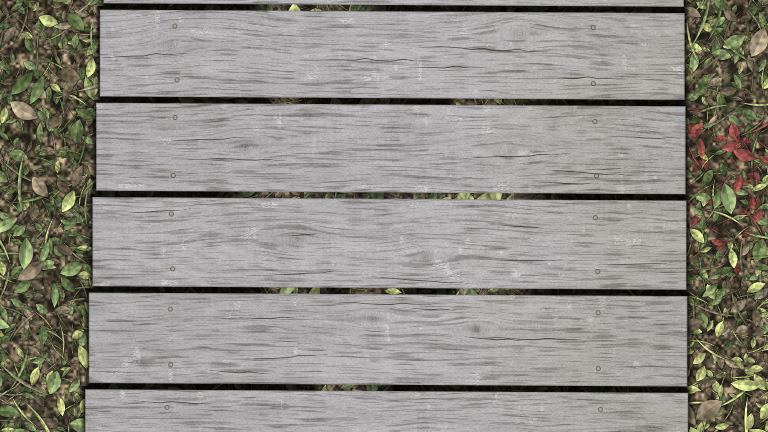
Reproduce this texture procedurally as a Shadertoy shader.

```glsl
// Weathered grey boardwalk planks with dark gaps, screws and undergrowth on both sides.
#define ROWS_PER_HEIGHT 4.435
#define ROW_SQUEEZE 0.131
#define FIRST_GAP_Y 0.102
#define GAP_WIDTH 0.0145
#define SCREW_RADIUS 0.0045
#define CRACKS 7
#define LEAF_LAYERS 8
#define WOOD_LIGHT vec3(0.75, 0.74, 0.75)
#define WOOD_DARK vec3(0.33, 0.315, 0.30)
#define SOIL vec3(0.17, 0.15, 0.12)
#define LITTER vec3(0.40, 0.35, 0.28)

float hash(vec2 p) {
  return fract(sin(dot(p, vec2(127.1, 311.7))) * 43758.5);
}

float noise(vec2 p) {
  vec2 i = floor(p), f = fract(p);
  f = f * f * (3.0 - 2.0 * f);
  return mix(mix(hash(i), hash(i + vec2(1, 0)), f.x),
             mix(hash(i + vec2(0, 1)), hash(i + 1.0), f.x), f.y);
}

// Smooth coverage of a signed distance in canvas heights
float cover(float d) {
  return clamp(0.5 - d * iResolution.y, 0.0, 1.0);
}

// Green and straw everywhere, red and yellow mostly on the right and in the gaps
vec3 leafColor(vec2 p, float pick, float tone) {
  float right = step(1.5, p.x), inner = step(0.3, p.x) - right;
  float red = right * 0.4 * exp(-pow(abs(p.y - 0.58) / 0.13, 2.0));
  float yellow = 0.13 + 0.25 * inner + right * 0.45 * smoothstep(0.36, 0.12, p.y);
  vec3 c = mix(vec3(0.33, 0.40, 0.24), vec3(0.60, 0.67, 0.46), tone);
  c = mix(c, mix(LITTER, vec3(0.68, 0.62, 0.52), tone), step(0.66, pick));
  c = mix(c, vec3(0.78, 0.81, 0.53), step(pick, yellow));
  return mix(c, vec3(0.60, 0.32, 0.30), step(1.0 - red, pick));
}

// Soil below layers of scattered leaves and grass blades
vec3 undergrowth(vec2 p) {
  vec3 c = mix(SOIL * 0.7, LITTER * 1.4, noise(p * 60.0) * noise(p * 150.0) * 2.0);
  for (int layer = 0; layer < LEAF_LAYERS; layer++) {
    float depth = float(layer) / float(LEAF_LAYERS - 1);
    float scale = mix(38.0, 13.0, depth), shift = float(layer) * 17.3;
    vec2 q = p * scale + shift;
    for (int k = 0; k < 9; k++) {
      vec2 cell = floor(q) + vec2(k % 3 - 1, k / 3 - 1);
      if (hash(cell + 0.5) > mix(0.6, 0.3, depth)) continue;
      vec2 center = cell + vec2(hash(cell + 1.3), hash(cell + 2.9));
      float angle = 6.2832 * hash(cell + 5.2), shape = hash(cell + 8.1);
      vec2 axis = vec2(cos(angle), sin(angle)), d = q - center;
      d = vec2(dot(d, axis), dot(d, vec2(-axis.y, axis.x)));
      d.y += 0.15 * d.x * d.x;
      float blade = step(0.6, shape);
      float along = d.x / mix(0.48, 0.9, blade);
      float width = mix(0.14 + 0.22 * shape, 0.045, blade);
      float edge = abs(d.y) - width * (1.0 - along * along);
      vec3 leaf = leafColor((center - shift) / scale, hash(cell + 3.7), hash(cell + 6.6));
      leaf *= 0.72 + 0.2 * along + 0.1 * sign(d.y) + 0.45 * noise(q * 9.0);
      c *= 1.0 - 0.28 * (1.0 - smoothstep(0.0, 0.1, edge));
      c = mix(c, leaf * mix(0.8, 1.1, depth), cover(edge / scale));
    }
  }
  return c;
}

// Grey wood: p.x runs along the plank, p.y is measured from its middle
vec3 wood(vec2 p, float row) {
  float seed = row * 13.7 + 40.0, knots = 0.0;
  float v = p.y + 0.025 * (noise(vec2(p.x * 4.0 + seed, p.y * 11.0)) - 0.5);
  for (int i = 0; i < 2; i++) {
    vec2 key = vec2(seed, float(i) * 4.1);
    vec2 d = p - vec2(mix(0.3, 1.5, hash(key)), 0.13 * hash(key + 2.0) - 0.065);
    v -= 0.75 * d.y * exp(-225.0 * d.x * d.x - 900.0 * d.y * d.y);
    knots += exp(-dot(d, d) * 5000.0) * (0.6 + 0.4 * sin(length(d) * 1100.0));
  }
  // Growth rings, short dark fibres and worn patches
  float rings = 0.5 + 0.5 * sin(75.0 * noise(vec2(p.x * 1.6, v * 15.0) + seed));
  float fibre = noise(vec2(p.x * 15.0 + seed, v * 260.0));
  float thread = noise(vec2(p.x * 30.0 - seed, v * 410.0));
  float streak = noise(vec2(p.x * 4.0 + seed, v * 110.0));
  float grit = hash(floor(vec2(p.x * 260.0, v * 420.0)) + seed);
  float wear = mix(noise(p * vec2(3.5, 9.0) + seed), noise(p * vec2(20, 45) + seed), 0.6);
  float tone = 0.63 + 0.13 * wear + 0.15 * grit + 0.12 * streak + 0.05 * hash(vec2(seed));
  tone -= 0.30 * smoothstep(0.62, 0.88, fibre) + 0.20 * smoothstep(0.6, 0.9, thread);
  tone += 0.06 * exp(-6.0 * (p.x - 1.0) * (p.x - 1.0)) - 0.07 * rings * rings - 0.25 * knots;
  vec3 c = mix(WOOD_DARK, WOOD_LIGHT, tone);
  // Algae tint and a few pale scuffs
  float algae = noise(p * vec2(6, 14) + seed * 2.0) * smoothstep(0.9, 1.6, p.x);
  c *= mix(vec3(1), vec3(0.96, 0.97, 0.90), algae);
  c += 0.10 * smoothstep(0.86, 0.95, noise(p * 38.0 + seed)) * grit;
  // Tapered drying cracks
  for (int i = 0; i < CRACKS; i++) {
    vec2 key = vec2(seed + 5.0, float(i) * 2.3);
    vec2 d = p - vec2(mix(0.25, 1.55, hash(key)), 0.18 * hash(key + 1.0) - 0.09);
    float along = d.x / mix(0.03, 0.12, hash(key + 3.0));
    d.y += d.x * 0.14 * (hash(key + 4.0) - 0.5) + 0.005 * noise(vec2(d.x * 35.0, seed));
    c = mix(c, SOIL, 0.75 * cover(abs(d.y) - 0.001 * (1.0 - along * along)));
  }
  // Two screws near each end
  float side = step(0.9, p.x);
  vec2 screw = vec2(mix(0.392 + 0.005 * row, 1.385 - 0.004 * row, side), 0.065 * sign(p.y));
  float r = length(p - screw - 0.008 * hash(vec2(seed + side, sign(p.y))) + 0.004);
  c = mix(c, SOIL, 0.5 * cover(r - SCREW_RADIUS * 1.3));
  return mix(c, vec3(0.70, 0.64, 0.56), cover(r - SCREW_RADIUS * 0.8));
}

void mainImage(out vec4 fragColor, in vec2 fragCoord) {
  vec2 uv = fragCoord / iResolution.y;
  // Rows shrink slightly towards the top
  float up = uv.y + 0.006 * (uv.x - 0.9) - FIRST_GAP_Y;
  float rows = up * (ROWS_PER_HEIGHT + ROW_SQUEEZE * up), row = floor(rows);
  float pitch = 1.0 / (ROWS_PER_HEIGHT + 2.0 * ROW_SQUEEZE * up);
  vec2 p = vec2(uv.x, (fract(rows) - 0.5) * pitch);
  float ends = max(0.2055 + 0.0085 * row - uv.x, uv.x - 1.591 + 0.002 * row);
  float edge = max(ends, abs(p.y) - 0.5 * (pitch - GAP_WIDTH));
  // Gaps are dark, with some leaves showing around the middle
  float middle = smoothstep(0.5, 0.65, uv.x) * (1.0 - smoothstep(1.1, 1.3, uv.x));
  float patches = noise(vec2(uv.x * 9.0, floor(rows + 0.5) * 3.0));
  float lit = 0.15 + 0.7 * middle * smoothstep(0.35, 0.6, patches);
  vec3 color = vec3(0);
  if (edge > -0.01) color = undergrowth(uv) * mix(lit, 1.0, smoothstep(-0.004, 0.015, ends));
  vec3 board = wood(p, row) * mix(0.82, 1.0, smoothstep(0.0, 0.004, -edge));
  fragColor = vec4(clamp(mix(color, board, cover(edge)), 0.0, 1.0), 1.0);
}
```
